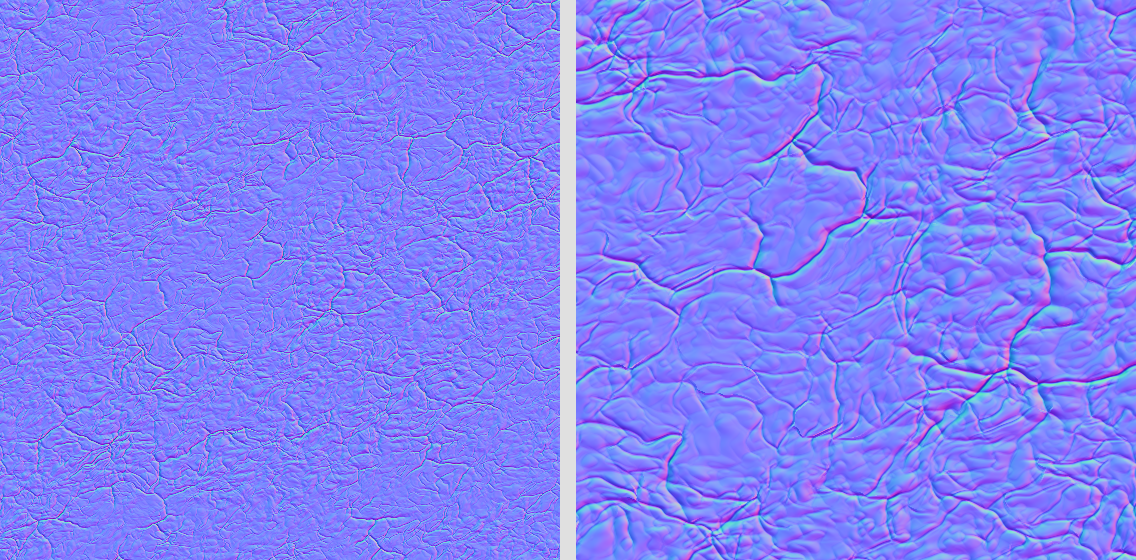
Left, the full canvas; right, a detail of the centre.
This texture map is drawn by a WebGL 2 fragment shader. Its source:

```glsl
#version 300 es
precision highp float;
// Draws a tangent-space normal map of dry, finely cracked and grainy ground.

uniform vec2 u_resolution;
out vec4 fragColor;

const float LEAN = 0.25;                   // tilt of the overall direction, radians
const vec2  STRETCH = vec2(0.85, 1.15);    // features run longer sideways
const float SAMPLE_STEP = 0.0014;          // spacing of the slope samples
const int   CRACK_LAYERS = 3;
const float CRACK_CELLS = 14.0;            // plates across the canvas, coarsest layer
const float CRACK_WIDTH = 0.0048;
const float CRACK_DEPTH = 0.0029;
const int   GRAIN_OCTAVES = 3;
const float GRAIN_SCALE = 64.0;
const float GRAIN_SLOPE = 0.27;
const int   WARP_OCTAVES = 4;
const float WARP_SCALE = 17.0;
const float WARP_SLOPE = 0.5;

float hash(vec2 p) {
  return fract(sin(dot(p, vec2(127.1, 311.7))) * 43758.5453);
}

vec2 hash2(vec2 p) {
  return vec2(hash(p), hash(p + 57.3));
}

float noise(vec2 p) {
  vec2 cell = floor(p);
  vec2 f = fract(p);
  f = f * f * (3.0 - 2.0 * f);
  float low = mix(hash(cell), hash(cell + vec2(1.0, 0.0)), f.x);
  float high = mix(hash(cell + vec2(0.0, 1.0)), hash(cell + vec2(1.0)), f.x);
  return mix(low, high, f.y);
}

mat2 rotation(float angle) {
  float c = cos(angle), s = sin(angle);
  return mat2(c, -s, s, c);
}

// Distance to the border between the two nearest Voronoi seeds.
float borderDistance(vec2 p) {
  vec2 cell = floor(p);
  vec2 nearest = vec2(8.0), second = vec2(8.0);
  for (int y = -1; y <= 1; y++) {
    for (int x = -1; x <= 1; x++) {
      vec2 corner = cell + vec2(x, y);
      vec2 seed = corner + hash2(corner) - p;
      float d = dot(seed, seed);
      if (d < dot(nearest, nearest)) {
        second = nearest;
        nearest = seed;
      } else if (d < dot(second, second)) {
        second = seed;
      }
    }
  }
  return dot(0.5 * (nearest + second), normalize(second - nearest));
}

// Jagged offset that roughens the straight cell borders.
vec2 warp(vec2 p) {
  vec2 offset = vec2(0.0);
  float scale = WARP_SCALE;
  for (int i = 0; i < WARP_OCTAVES; i++) {
    vec2 q = rotation(0.7 * float(i)) * p * scale;
    offset += (vec2(noise(q), noise(q + 31.7)) - 0.5) * WARP_SLOPE / scale;
    scale *= 2.1;
  }
  return offset;
}

// Sharp grooves of several sizes that break up along their length.
float cracks(vec2 p) {
  float depth = 0.0, cells = CRACK_CELLS, size = 1.0;
  for (int i = 0; i < CRACK_LAYERS; i++) {
    vec2 shift = vec2(17.3, 9.1) * float(i + 1);
    float border = borderDistance(p * cells + shift) / cells;
    float presence = smoothstep(0.35, 0.8, noise(p * cells * 1.1 + shift));
    float groove = max(0.0, 1.0 - border / (CRACK_WIDTH * size));
    depth += CRACK_DEPTH * size * size * presence * groove * groove;
    cells *= 2.0;
    size *= 0.77;
  }
  return depth;
}

// Fine creased wrinkles, a little stronger in some patches.
float grain(vec2 p) {
  float sum = 0.0, scale = GRAIN_SCALE;
  for (int i = 0; i < GRAIN_OCTAVES; i++) {
    vec2 q = rotation(0.35 * float(i) - 0.35) * p;
    sum += abs(noise(q * scale + 13.0 * float(i)) - 0.5) / scale;
    scale *= 1.75;
  }
  float roughness = mix(0.55, 1.0, smoothstep(0.2, 0.8, noise(p * 9.0 + 4.6)));
  return GRAIN_SLOPE * roughness * sum;
}

float height(vec2 uv) {
  vec2 p = rotation(LEAN) * uv * STRETCH;
  vec2 offset = warp(p);
  return grain(p + 0.5 * offset) - cracks(p + offset);
}

void main() {
  vec2 uv = gl_FragCoord.xy / min(u_resolution.x, u_resolution.y);
  vec2 e = vec2(SAMPLE_STEP, 0.0);
  float here = height(uv);
  vec2 slope = vec2(height(uv + e.xy), height(uv + e.yx)) - here;
  vec3 normal = normalize(vec3(-slope / SAMPLE_STEP, 1.0));
  fragColor = vec4(0.5 + 0.5 * normal, 1.0);
}
```
